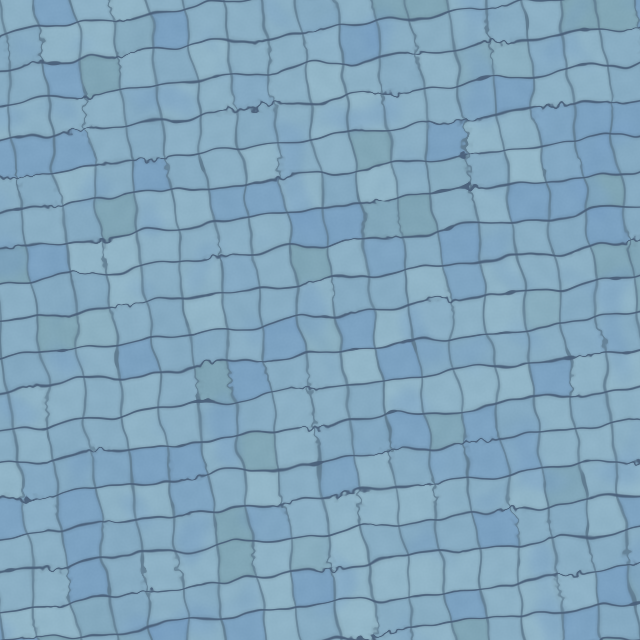
Write a WebGL 1 fragment shader that draws this texture.

```glsl
precision highp float;
uniform vec2 u_resolution;

float hash(vec2 p) {
  return fract(sin(dot(p, vec2(127.1, 311.7))) * 43758.5);
}

float cornerSlope(vec2 corner, vec2 offset) {
  float angle = 6.2832 * hash(corner);
  return dot(vec2(cos(angle), sin(angle)), offset);
}

// Gradient noise, roughly -1 to 1
float noise(vec2 p) {
  vec2 i = floor(p), f = fract(p);
  vec2 w = f * f * f * (f * (f * 6.0 - 15.0) + 10.0);
  vec2 e = vec2(1.0, 0.0);
  float low = mix(cornerSlope(i, f), cornerSlope(i + e.xy, f - e.xy), w.x);
  float high = mix(cornerSlope(i + e.yx, f - e.yx), cornerSlope(i + e.xx, f - e.xx), w.x);
  return 1.4 * mix(low, high, w.y);
}

vec2 noise2(vec2 p) {
  return vec2(noise(p), noise(p + vec2(37.4, 71.8)));
}

// Wavy joints with occasional ragged stretches
vec2 warp(vec2 p) {
  float ragged = smoothstep(0.2, 0.6, noise(p * 0.8 + 51.3));
  vec2 wave = noise2(p * 0.83 + 9.7) * vec2(0.17, 0.19);
  vec2 ripple = noise2(p * 2.1 + 23.1) * 0.045;
  vec2 chips = noise2(p * 5.5 + 4.2) * ragged * 0.13;
  return p + wave + ripple + chips;
}

vec3 tileColor(vec2 id) {
  vec3 color = mix(vec3(0.515, 0.66, 0.755), vec3(0.575, 0.715, 0.785), hash(id + 3.1));
  float kind = hash(id + 17.6);
  color = mix(color, vec3(0.475, 0.625, 0.755), 0.85 * smoothstep(0.78, 0.92, kind));
  color = mix(color, vec3(0.49, 0.635, 0.695), 0.8 * smoothstep(0.12, 0.04, kind));
  return color;
}

void main() {
  vec2 uv = gl_FragCoord.xy / u_resolution;

  // Grid tilted counter-clockwise
  vec2 p = vec2(0.9923 * uv.x + 0.124 * uv.y, 0.9923 * uv.y - 0.124 * uv.x);
  p = p * vec2(17.2, 17.9) + vec2(-0.06, 0.15);
  vec2 q = warp(p);
  vec2 id = floor(q);
  vec2 jointDistance = 0.5 - abs(fract(q) - 0.5);
  float pixel = 17.5 / min(u_resolution.x, u_resolution.y);

  // Glaze: one tone per tile, cloudy stains and fine grain
  vec3 color = tileColor(id);
  float cloud = noise(p * 0.75 + 80.5);
  color = mix(color, vec3(0.46, 0.61, 0.76), 0.4 * smoothstep(0.15, 0.75, cloud));
  color += 0.012 * noise(p * 2.3 + 13.4) + 0.006 * noise(p * 15.0);

  // Soft shading towards the joints
  float edge = min(jointDistance.x, jointDistance.y);
  color *= 1.0 - 0.07 * smoothstep(0.13, 0.0, edge);

  // Pale upright joints and darker level ones, swollen in places
  float swelling = smoothstep(0.45, 0.8, noise(p * 1.4 + 64.9));
  vec2 halfWidth = vec2(0.029, 0.025 + 0.008 * noise(p * 1.7 + 31.2));
  halfWidth += vec2(0.025, 0.035) * swelling;
  vec2 joint = 1.0 - smoothstep(halfWidth - pixel * 0.8, halfWidth + pixel * 0.8, jointDistance);
  float fading = 0.78 + 0.25 * noise(p * 0.9 + 42.7);
  color = mix(color, vec3(0.375, 0.485, 0.565), joint.x * clamp(fading + 0.2 * swelling, 0.0, 1.0));
  color = mix(color, vec3(0.29, 0.375, 0.475), joint.y * 0.94);

  gl_FragColor = vec4(color, 1.0);
}
```
